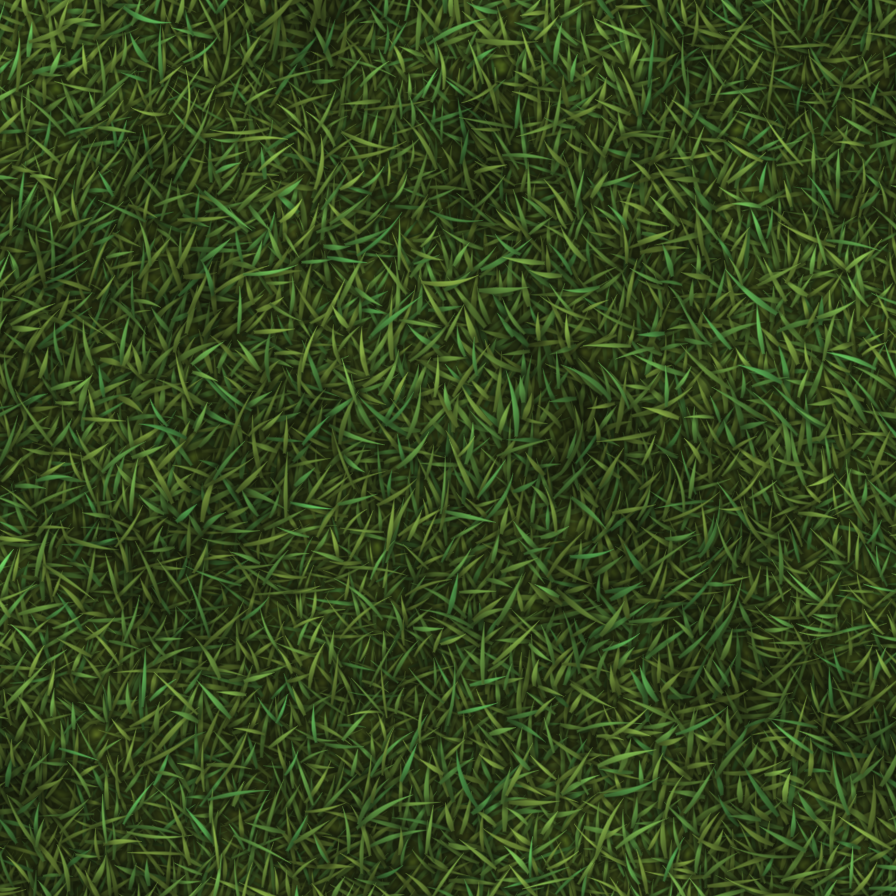
Reproduce this texture procedurally as a WebGL 2 fragment shader.

```glsl
#version 300 es
precision highp float;

#define LAYERS 16
#define CELL 0.038
#define BLADE_LENGTH vec2(0.030, 0.076)
#define BLADE_HALF_WIDTH vec2(0.0021, 0.0037)
#define ANGLE_SPREAD 2.1
#define BEND 0.5
#define SHADOW_STRENGTH 0.30
#define PATCH_CONTRAST 0.3
#define OLIVE vec3(0.39, 0.49, 0.20)
#define FRESH vec3(0.23, 0.51, 0.26)
#define SOIL vec3(0.29, 0.31, 0.10)
#define SKYLIGHT vec3(0.078, 0.098, 0.038)

uniform vec2 u_resolution;
out vec4 fragColor;

// Integer hash: three values in 0..1
vec3 hash3(ivec3 key) {
    uvec3 v = uvec3(key + 64) * 1664525u + 1013904223u;
    v.x += v.y * v.z;
    v.y += v.z * v.x;
    v.z += v.x * v.y;
    v ^= v >> 16u;
    v.x += v.y * v.z;
    v.y += v.z * v.x;
    v.z += v.x * v.y;
    return vec3(v >> 8u) / 16777216.0;
}

float valueNoise(vec2 p, int seed) {
    ivec2 cell = ivec2(floor(p));
    vec2 f = fract(p);
    f = f * f * (3.0 - 2.0 * f);
    float a = hash3(ivec3(cell, seed)).x;
    float b = hash3(ivec3(cell + ivec2(1, 0), seed)).x;
    float c = hash3(ivec3(cell + ivec2(0, 1), seed)).x;
    float d = hash3(ivec3(cell + ivec2(1, 1), seed)).x;
    return mix(mix(a, b, f.x), mix(c, d, f.x), f.y);
}

// Mossy ground with fine crumbs
vec3 soilColor(vec2 p) {
    float crumbs = 0.6 * valueNoise(p * 110.0, 101) + 0.4 * valueNoise(p * 240.0, 102);
    float moss = valueNoise(p * 14.0, 103);
    return mix(SOIL, SOIL * vec3(0.8, 1.05, 0.8), moss) * (0.6 + 0.8 * crumbs);
}

// Lays one blade and its soft shadow over the colour below
vec3 addBlade(vec3 below, vec2 offset, ivec3 id, float height, float lean, float growth, float pixel) {
    // Blade frame: x runs from root to tip
    vec3 form = hash3(id + ivec3(0, 0, 200));
    float angle = 1.5 + lean + (form.x + form.y - 1.0) * ANGLE_SPREAD;
    vec2 axis = vec2(cos(angle), sin(angle));
    float across = dot(offset, vec2(-axis.y, axis.x));
    if (abs(across) > 0.018) return below;
    float bladeLength = mix(BLADE_LENGTH.x, BLADE_LENGTH.y, form.z * form.z);
    float along = dot(offset, axis) / bladeLength + 0.5;
    float endGap = (abs(along - 0.5) - 0.5) * bladeLength;
    if (endGap > 0.009) return below;

    vec3 look = hash3(id + ivec3(0, 0, 400));
    float curve = (along - 0.5) * (along - 0.5) - 0.08;
    across -= (look.x - 0.5) * BEND * bladeLength * curve;

    // Blunt root, nearly parallel sides and a pointed tip
    float t = clamp(along, 0.0, 1.0);
    float halfWidth = growth * mix(BLADE_HALF_WIDTH.x, BLADE_HALF_WIDTH.y, look.y);
    halfWidth *= (1.0 - t * t) * min(1.0, 0.5 + 1.5 * t);
    float sideGap = abs(across) - halfWidth;
    float blur = 0.0006 + 0.6 * pixel;
    float cover = 1.0 - smoothstep(-blur, blur, max(sideGap, endGap));
    float gap = length(max(vec2(sideGap, endGap), 0.0));
    float shadow = 1.0 - smoothstep(0.0, 0.009, gap);

    // Light grows towards the tip and the top of the sward
    float light = mix(0.58, 1.12, height * height) * mix(0.66, 1.12, smoothstep(0.0, 0.6, t));
    light *= mix(0.76, 1.12, look.z);
    light *= 1.0 + 0.1 * clamp(across / max(halfWidth, 0.0005), -1.0, 1.0);
    float freshness = fract(look.x * 17.0 + look.y * 5.0);
    vec3 tint = mix(OLIVE, FRESH, freshness * freshness);
    tint *= mix(vec3(1.06, 1.0, 0.84), vec3(1.0), height);

    return mix(below * (1.0 - SHADOW_STRENGTH * shadow), tint * light, cover);
}

void main() {
    float side = min(u_resolution.x, u_resolution.y);
    vec2 p = gl_FragCoord.xy / side;
    float pixel = 1.0 / side;
    vec3 color = soilColor(p);

    // Broad patches vary the lean and the growth
    float lean = valueNoise(p * 3.0, 105) - 0.6;
    float growth = mix(0.7, 1.2, valueNoise(p * 9.0, 104));

    // Scattered blades, from the lowest layer to the highest
    for (int layer = 0; layer < LAYERS; layer++) {
        float height = float(layer) / float(LAYERS - 1);
        vec2 grid = p / CELL + hash3(ivec3(7, 3, layer)).xy;
        ivec2 home = ivec2(floor(grid));
        for (int k = 0; k < 9; k++) {
            ivec3 id = ivec3(home + ivec2(k % 3 - 1, k / 3 - 1), layer);
            vec2 offset = (grid - vec2(id.xy) - hash3(id).xy) * CELL;
            if (dot(offset, offset) > 1.3 * CELL * CELL) continue;
            color = addBlade(color, offset, id, height, lean, growth, pixel);
        }
    }

    // Uneven light over the lawn and a soft fill in the shadows
    float glow = 0.5 * valueNoise(p * 6.0, 106) + 0.5 * valueNoise(p * 17.0, 107);
    color = SKYLIGHT + 0.82 * color;
    fragColor = vec4(color * (1.0 + PATCH_CONTRAST * (2.0 * glow - 1.0)), 1.0);
}
```
